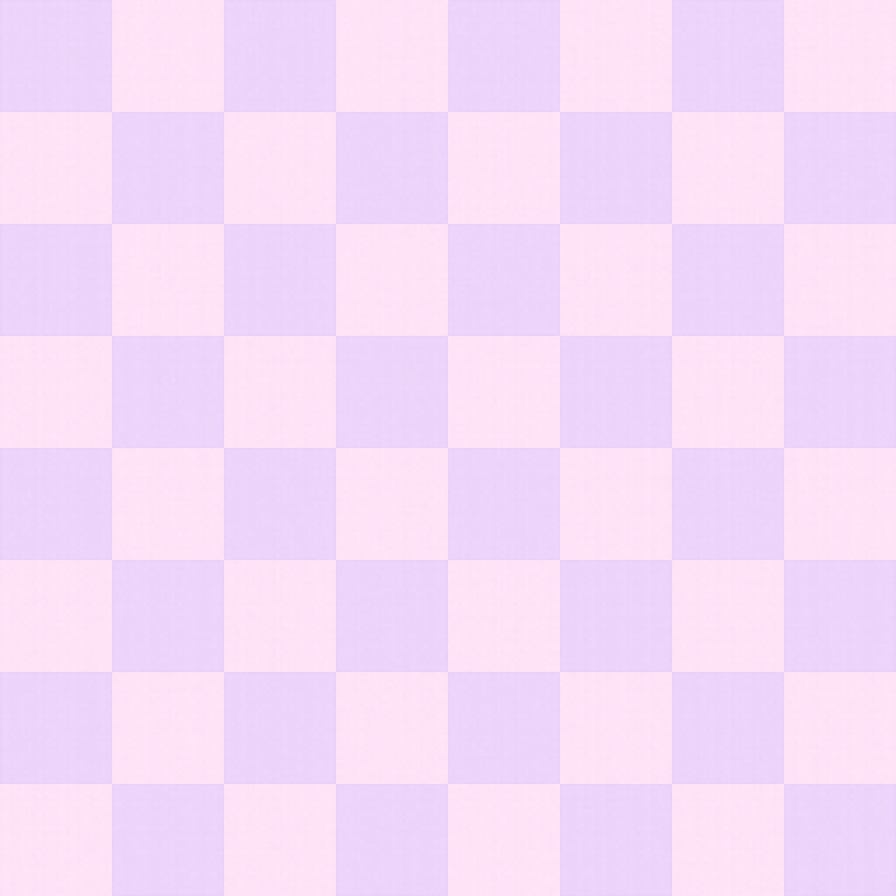
Reproduce this pattern procedurally as a WebGL 1 fragment shader.

```glsl
precision highp float;
// Pastel checkerboard of pink and lavender squares on a faint woven cloth.
// Signed triangle waves give smooth square edges; hashed threads and grain,
// wrapped over a whole number of threads, add the weave and tile cleanly.

uniform vec2 u_resolution;

const float SQUARES = 8.0;          // squares across and down, even to tile
const float THREADS = 256.0;        // threads across and down
const float THREAD_DEPTH = 0.006;   // brightness range between threads
const float GRAIN_DEPTH = 0.008;    // brightness range between crossings
const float RIM_WIDTH = 0.014;      // rim of lavender squares, in squares
const float RIM_STRENGTH = 0.6;
const vec3 PINK = vec3(0.996, 0.890, 0.970);
const vec3 LAVENDER = vec3(0.926, 0.832, 0.980);
const vec3 RIM = vec3(0.905, 0.815, 0.985);

float hash(vec2 p) {
  return fract(sin(dot(p, vec2(127.1, 311.7))) * 43758.5453);
}

// Signed distance to the nearest grid line, positive in even squares
vec2 squareWave(vec2 p) {
  return abs(mod(p - 0.5, 2.0) - 1.0) - 0.5;
}

// Zero-centred brightness of the cloth
float weave(vec2 uv) {
  vec2 crossing = mod(floor(uv * THREADS), THREADS);
  float warp = hash(vec2(crossing.x, 3.0)) - 0.5;
  float weft = hash(vec2(7.0, crossing.y)) - 0.5;
  float grain = hash(crossing + 19.0) - 0.5;
  return THREAD_DEPTH * (warp + 0.5 * weft) + GRAIN_DEPTH * grain;
}

void main() {
  vec2 uv = gl_FragCoord.xy / u_resolution;
  vec2 pixel = SQUARES / u_resolution;

  // Checkerboard with edges smoothed over one pixel
  vec2 wave = squareWave(uv * SQUARES);
  vec2 side = clamp(2.0 * wave / pixel, -1.0, 1.0);
  float pinkness = 0.5 + 0.5 * side.x * side.y;

  // Thin deeper rim inside each lavender square
  float edge = min(abs(wave.x), abs(wave.y));
  float soft = 0.5 * max(pixel.x, pixel.y);
  float rim = 1.0 - smoothstep(RIM_WIDTH - soft, RIM_WIDTH + soft, edge);
  vec3 lavender = mix(LAVENDER, RIM, rim * RIM_STRENGTH);

  vec3 color = mix(lavender, PINK, pinkness) + weave(uv);
  gl_FragColor = vec4(clamp(color, 0.0, 1.0), 1.0);
}
```
